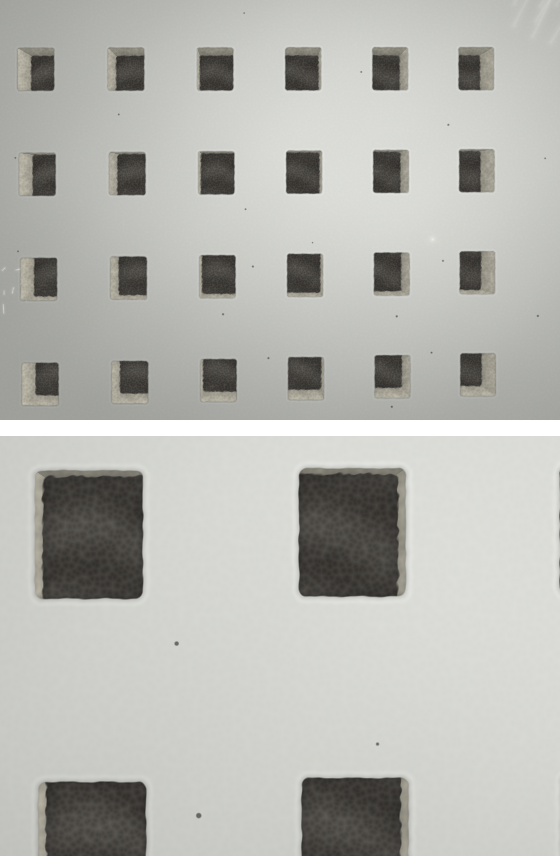
Top: the whole. Bottom: its middle third, enlarged.
Give the GLSL for this pattern, as a Shadertoy shader.

```glsl
#define COLUMNS 6
#define ROWS 4
#define HOLE_HALF vec2(0.0428, 0.0508)
#define CORNER 0.006
#define ROUGHNESS 0.0011
#define GRAIN_SCALE 210.0
#define BOARD_LIGHT vec3(0.855, 0.86, 0.84)
#define BOARD_SHADE vec3(0.62, 0.625, 0.605)
#define WALL_COLOR vec3(0.69, 0.675, 0.62)
#define BACK_DARK vec3(0.20, 0.19, 0.175)
#define BACK_LIGHT vec3(0.385, 0.375, 0.355)

vec2 hash2(vec2 p) {
    vec3 q = fract(p.xyx * vec3(0.1031, 0.1030, 0.0973));
    q += dot(q, q.yzx + 33.33);
    return fract((q.xx + q.yz) * q.zy);
}

// Distance to the nearest scattered feature point
float cellular(vec2 p) {
    vec2 cell = floor(p), f = fract(p);
    float nearest = 2.0;
    for (int y = -1; y <= 1; y++)
        for (int x = -1; x <= 1; x++) {
            vec2 o = vec2(x, y);
            nearest = min(nearest, length(o + hash2(cell + o) - f));
        }
    return nearest;
}

float waves(vec2 p) {
    return sin(p.x + 1.7 * sin(p.y * 0.8)) * 0.5
         + sin(p.y * 1.9 + sin(p.x * 1.3)) * 0.3
         + sin(dot(p, vec2(3.1, 2.7))) * 0.2;
}

float roundBox(vec2 p, vec2 halfSize, float r) {
    vec2 d = abs(p) - halfSize + r;
    return length(max(d, 0.0)) + min(max(d.x, d.y), 0.0) - r;
}

float segment(vec2 p, vec2 a, vec2 b) {
    vec2 ab = b - a;
    return length(p - a - ab * clamp(dot(p - a, ab) / dot(ab, ab), 0.0, 1.0));
}

// Hole centre in the slightly skewed perspective grid
vec2 holeCenter(float c, float r) {
    return vec2(0.0851 + 0.2161 * c - 0.00127 * c * c + (0.0035 - 0.00043 * c) * r,
                0.165 + 0.25 * r - (0.0003 + 0.0014 * r) * c);
}

vec3 boardColor(vec2 p, float px) {
    float falloff = length((p - vec2(0.85, 0.38)) * vec2(0.75, 1.0));
    vec3 col = mix(BOARD_LIGHT, BOARD_SHADE, smoothstep(0.05, 0.85, falloff));
    col += 0.006 * waves(p * 9.0) + 0.012 * (cellular(p * 170.0) - 0.45);

    // Sparse dark specks
    vec2 g = p * 9.0, id = floor(g), h = hash2(id + 7.0);
    float speck = length(fract(g) - 0.2 - 0.6 * h) / 9.0;
    float present = step(0.8, hash2(id + 31.0).x);
    col *= 1.0 - 0.5 * present * smoothstep(px, -px, speck - 0.0012 - 0.001 * h.y);

    // Wrinkled film glints at the left edge and upper right corner
    for (int i = 0; i < 7; i++) {
        vec2 k = hash2(vec2(i, 5.0)), m = hash2(vec2(i, 19.0));
        vec2 a = vec2(0.07 * k.x, 0.64 + 0.09 * k.y);
        float left = segment(p, a, a + vec2(0.03, 0.035) * (m - 0.3));
        vec2 b = vec2(1.22 + 0.11 * k.y, 0.11 * k.x);
        float right = segment(p, b, b + vec2(0.05, -0.07 - 0.04 * m.x));
        col += 0.17 * exp(-left / 0.0016) + 0.045 * exp(-right / 0.006);
    }
    return col + 0.1 * exp(-length(p - vec2(1.03, 0.57)) / 0.005);
}

// Wall and backing seen through one hole; parallax shifts the back opening
vec3 holeColor(vec2 local, vec2 halfSize, vec2 shift, vec2 id, float px) {
    vec2 depth = (halfSize + sign(shift) * local) / abs(shift);
    float sideLight = shift.x > 0.0 ? 1.02 : 0.93;
    float endLight = shift.y > 0.0 ? 0.80 : 1.0;
    float side = smoothstep(-0.08, 0.08, depth.y - depth.x);
    float t = clamp(min(depth.x, depth.y), 0.0, 1.0);
    vec2 q = local + id * 3.7;
    vec3 wall = WALL_COLOR * mix(endLight, sideLight, side) * (1.04 - 0.17 * t);
    wall *= 1.0 + 0.05 * waves(q * 130.0) + 0.12 * (cellular(q * 150.0) - 0.45);

    // Fibrous dark backing with soft horizontal banding
    float grain = cellular(q * GRAIN_SCALE) - 0.45;
    float band = 0.5 + 0.5 * sin(local.y * 95.0 + 1.2 * sin(local.x * 35.0 + id.x) + id.y);
    float tone = 0.23 + 0.34 * band + 0.45 * grain + 0.1 * waves(q * 70.0);
    vec3 back = mix(BACK_DARK, BACK_LIGHT, clamp(tone, 0.0, 1.0));
    float rough = ROUGHNESS * (waves(q * 260.0) + 1.5 * (cellular(q * 120.0) - 0.5));
    float opening = roundBox(local - shift, halfSize, CORNER) + rough;
    back *= 1.0 - 0.18 * exp(opening / 0.006);
    return mix(back, wall, smoothstep(-1.2 * px, 1.2 * px, opening));
}

void mainImage(out vec4 fragColor, in vec2 fragCoord) {
    float px = 1.0 / iResolution.y;
    vec2 p = vec2(fragCoord.x, iResolution.y - fragCoord.y) * px;

    // Nearest hole in the grid
    float rim = 10.0;
    vec2 local = vec2(0.0), id = vec2(0.0), halfSize = HOLE_HALF;
    for (int r = 0; r < ROWS; r++)
        for (int c = 0; c < COLUMNS; c++) {
            vec2 l = p - holeCenter(float(c), float(r));
            vec2 size = HOLE_HALF + vec2(0.0008 - 0.0004 * float(c), 0.0);
            float d = roundBox(l, size, CORNER);
            if (d < rim) { rim = d; local = l; id = vec2(c, r); halfSize = size; }
        }
    rim += 0.0006 * waves(p * 190.0);

    // Paper lip around each cut, then the recess
    vec3 col = boardColor(p, px);
    col *= 1.0 + 0.035 * exp(-pow((rim - 0.004) / 0.002, 2.0));
    col *= 1.0 - 0.13 * exp(-abs(rim) / 0.0016);
    vec2 shift = vec2(0.033, 0.0191) - vec2(0.0132, 0.0146) * id;
    vec3 recess = holeColor(local, halfSize, shift, id, px);
    recess *= 1.0 - 0.16 * exp(-abs(rim) / 0.002);
    col = mix(recess, col, smoothstep(-px, px, rim));
    fragColor = vec4(clamp(col, 0.0, 1.0), 1.0);
}
```
